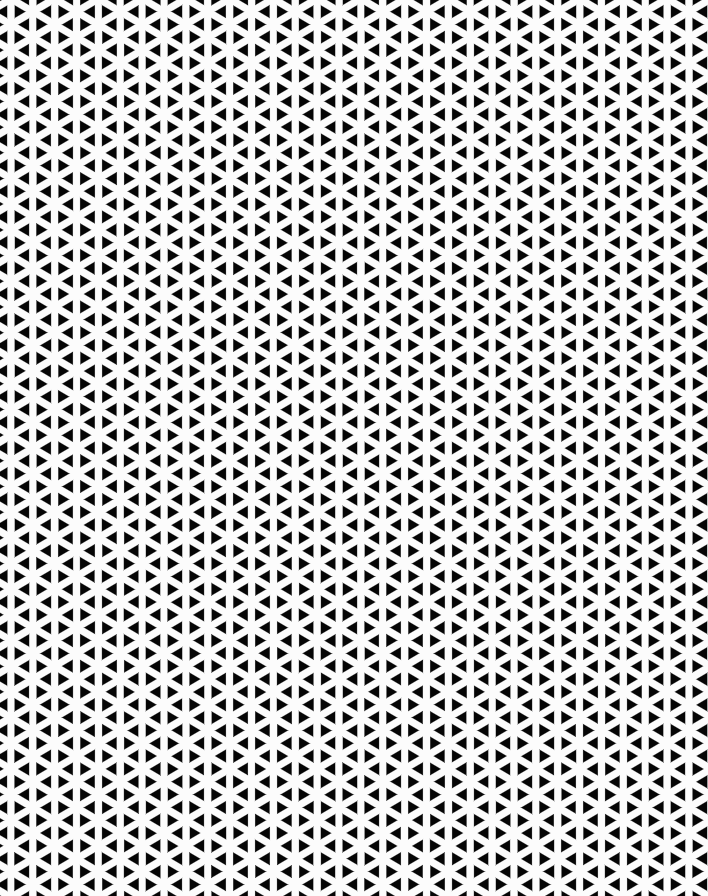
A WebGL 2 fragment shader for this pattern:

```glsl
#version 300 es
precision highp float;
// Black triangles on white paper: a triangular grid in vertical strips, where
// right- and left-pointing triangles interleave, each shrunk to half its cell.
// Every triangle is a distance function; a hash adds slight print unevenness.

// Lengths are fractions of the canvas height
#define STRIP_WIDTH 0.02441
#define ROW_PITCH 0.02865
#define FIRST_ROW 0.0130
#define TRIANGLE_SCALE 0.5
#define SHIFT_WEAR 0.0004
#define SIZE_WEAR 0.0002
#define EDGE_PIXELS 0.75
#define INK vec3(0.02)
#define PAPER vec3(0.99)

uniform vec2 u_resolution;
out vec4 fragColor;

float hash(vec2 p) {
  vec3 q = fract(vec3(p.xyx) * 0.1031);
  q += dot(q, q.yzx + 33.33);
  return fract((q.x + q.y) * q.z);
}

// Signed distance to a triangle about its centroid, pointing along +x
float triangleDistance(vec2 p) {
  vec2 size = TRIANGLE_SCALE * vec2(STRIP_WIDTH, ROW_PITCH);
  vec2 slantNormal = normalize(vec2(0.5 * size.y, size.x));
  float base = -p.x - size.x / 3.0;
  float slant = dot(vec2(p.x - size.x * 2.0 / 3.0, abs(p.y)), slantNormal);
  return max(base, slant);
}

// One column of triangles in a strip; facing is +1 for right, -1 for left
float triangleColumn(vec2 p, float strip, float facing) {
  // Neighbouring strips and opposite facings are half a row apart
  float halfStep = mod(strip + step(0.0, facing), 2.0) * 0.5;
  float rowPosition = (p.y - FIRST_ROW) / ROW_PITCH - halfStep;
  float row = floor(rowPosition + 0.5);
  float centreX = strip * STRIP_WIDTH - facing * STRIP_WIDTH / 6.0;
  vec2 local = vec2((p.x - centreX) * facing, (rowPosition - row) * ROW_PITCH);

  // Small irregularities of position and size
  vec2 id = vec2(strip, row * 2.0 + facing * 0.5) + 17.0;
  local += SHIFT_WEAR * (vec2(hash(id), hash(id + 41.0)) - 0.5);
  return triangleDistance(local) + SIZE_WEAR * (hash(id + 83.0) - 0.5);
}

void main() {
  // Height units, with y measured down from the top
  vec2 p = gl_FragCoord.xy / u_resolution.y;
  p.y = 1.0 - p.y;
  float strip = floor(p.x / STRIP_WIDTH + 0.5);

  float d = min(triangleColumn(p, strip, 1.0), triangleColumn(p, strip, -1.0));
  float edge = EDGE_PIXELS / u_resolution.y;
  fragColor = vec4(mix(INK, PAPER, smoothstep(-edge, edge, d)), 1.0);
}
```
